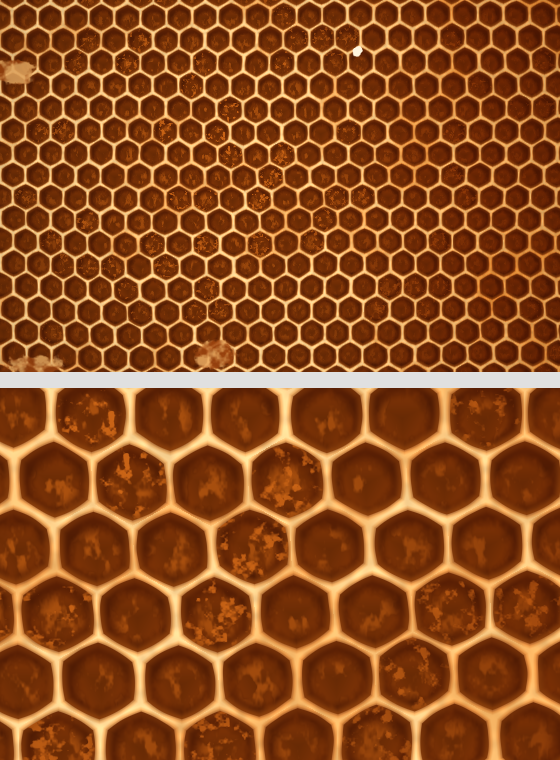
Top: the whole. Bottom: its middle third, enlarged.
This pattern is drawn by a WebGL 2 fragment shader. Its source:

```glsl
#version 300 es
precision highp float;

uniform vec2 u_resolution;
out vec4 fragColor;

const vec3 DARK = vec3(0.25, 0.08, 0.01);
const vec3 BROWN = vec3(0.41, 0.165, 0.02);
const vec3 AMBER = vec3(0.57, 0.27, 0.05);
const vec3 TAN = vec3(0.74, 0.49, 0.26);
const vec3 HONEY = vec3(0.92, 0.67, 0.38);
const vec3 CREAM = vec3(0.99, 0.83, 0.57);

float hash(vec2 p) {
  return fract(sin(dot(p, vec2(127.1, 311.7))) * 43758.5453);
}

float noise(vec2 p) {
  vec2 i = floor(p), f = fract(p);
  f = f * f * (3.0 - 2.0 * f);
  return mix(mix(hash(i), hash(i + vec2(1, 0)), f.x),
             mix(hash(i + vec2(0, 1)), hash(i + 1.0), f.x), f.y);
}

float fbm(vec2 p) {
  float sum = 0.0, amp = 0.55;
  for (int i = 0; i < 3; i++) {
    sum += amp * noise(p);
    p = p * 2.1 + 7.3;
    amp *= 0.5;
  }
  return sum;
}

// Offset from the nearest cell centre, for cells one unit wide
vec2 hexLocal(vec2 q) {
  vec2 period = vec2(1.0, 1.732);
  vec2 a = mod(q + 0.5 * period, period) - 0.5 * period;
  vec2 b = mod(q, period) - 0.5 * period;
  return dot(a, a) < dot(b, b) ? a : b;
}

// Hexagon with softened corners
float roundHex(vec2 p) {
  vec2 a = abs(p);
  return mix(max(a.x, 0.5 * a.x + 0.866 * a.y), length(p), 0.38);
}

// Ragged patch of spilled wax
float smear(vec2 p, vec2 centre, vec2 size) {
  float edge = length((p - centre) / size) + 0.9 * (fbm(p * 45.0) - 0.5);
  return 1.0 - smoothstep(0.75, 1.0, edge);
}

void main() {
  vec2 p = gl_FragCoord.xy / u_resolution.y;
  float aspect = u_resolution.x / u_resolution.y;
  vec2 fromMiddle = p - vec2(0.5 * aspect, 0.5);

  // Slightly bent lattice
  vec2 bend = vec2(noise(p * 3.0 + 4.0), noise(p * 3.0 + 19.0)) - 0.5;
  vec2 q = (p - vec2(0.0275, 0.529) + 0.018 * bend) / 0.0702;
  float pixel = 1.0 / (u_resolution.y * 0.0702);
  vec2 local = hexLocal(q);
  vec2 id = round((q - local) / vec2(0.5, 0.866));
  float rnd = hash(id);

  vec2 g = local + 0.035 * (vec2(hash(id + 3.7), hash(id + 8.1)) - 0.5);
  g += 0.02 * (vec2(noise(q * 4.0), noise(q * 4.0 + 31.0)) - 0.5);
  float d = roundHex(g);
  float wall = d - (0.432 + 0.022 * rnd);

  // Deep floor, shifted towards the middle by perspective
  vec2 f = g + 0.17 * fromMiddle + vec2(0.0, 0.05);
  float grain = fbm(g * vec2(8.0, 5.0) + id * 5.3);
  float floorLight = 1.0 - smoothstep(0.2, 0.44, length(f) + 0.2 * (grain - 0.45));
  vec3 color = mix(DARK, BROWN, 0.25 + 0.85 * floorLight);
  float facet = max(dot(f, vec2(0.866, -0.5)), max(-f.x * 0.866 - f.y * 0.5, f.y));
  color *= 0.92 + 0.6 * facet;

  // Glossy streaks, strongest left of the middle
  float gloss = exp(-4.0 * dot(p - vec2(0.55, 0.6), p - vec2(0.55, 0.6)));
  float streak = smoothstep(0.46, 0.72, grain) * floorLight;
  color = mix(color, AMBER * 1.15, streak * (0.25 + 0.7 * gloss));
  float glint = smoothstep(0.55, 0.75, fbm(g * 9.0 + id * 2.9)) * step(0.86, rnd);
  color = mix(color, vec3(0.8, 0.4, 0.09), 0.7 * glint * (0.3 + gloss));

  // Redder, darker cells to the right and light seeping in at the rim
  float right = smoothstep(0.8, 1.4, p.x);
  color *= mix(vec3(1.0), vec3(0.98, 0.83, 0.6), right);
  float rim = smoothstep(-0.11, 0.0, wall);
  color = mix(color, AMBER, rim * (0.55 - 0.5 * g.y));

  // Wax walls, pale along the ridge
  float tint = fbm(p * 9.0 + 2.0);
  vec3 wax = mix(TAN, HONEY, smoothstep(0.0, 0.035, wall));
  wax = mix(wax, CREAM, smoothstep(0.02, 0.07, wall));
  wax = mix(wax, wax * vec3(0.92, 0.74, 0.5), 0.6 * right + smoothstep(0.5, 0.75, tint) * 0.6);
  wax *= 0.93 + 0.14 * noise(q * 9.0);
  color = mix(color, wax, smoothstep(-0.7 * pixel, 0.7 * pixel, wall));

  // Damage: spilled wax and one bright chip
  float spill = smear(p, vec2(0.04, 0.81), vec2(0.075, 0.035));
  spill = max(spill, smear(p, vec2(0.09, 0.02), vec2(0.075, 0.03)));
  spill = max(spill, smear(p, vec2(0.58, 0.045), vec2(0.055, 0.04)));
  vec3 spillColor = mix(vec3(0.62, 0.27, 0.06), HONEY, smoothstep(0.3, 0.65, fbm(p * 38.0)));
  color = mix(color, spillColor, 0.85 * spill);
  color = mix(color, vec3(1.0, 0.95, 0.86), smear(p, vec2(0.96, 0.863), vec2(0.014, 0.02)));

  color *= 1.04 - 0.16 * dot(fromMiddle, fromMiddle);
  fragColor = vec4(color, 1.0);
}
```
